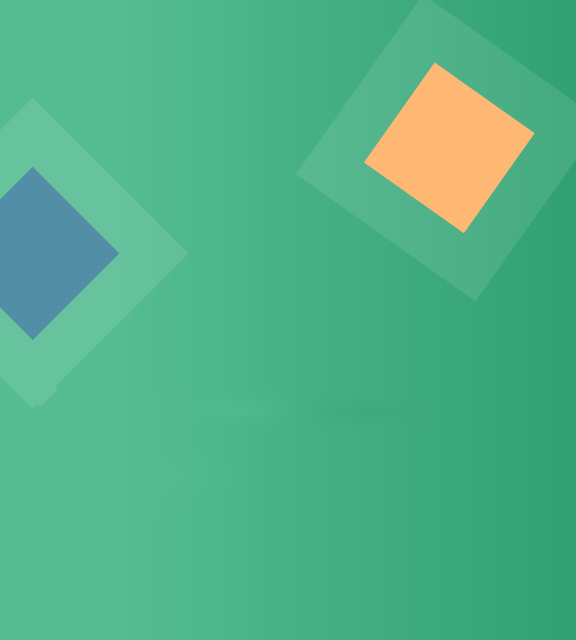
A Shadertoy shader for this background:

```glsl
#define LIGHT_GREEN vec3(0.335, 0.737, 0.572)
#define DEEP_GREEN  vec3(0.190, 0.630, 0.450)
#define ORANGE      vec3(1.000, 0.720, 0.450)
#define BLUE        vec3(0.320, 0.560, 0.650)
#define VEIL_ALPHA  0.10
#define CORE_HALF   0.0957
#define VEIL_HALF   0.1720
#define BLUE_CENTER   vec2(0.051, 0.604)
#define ORANGE_CENTER vec2(0.702, 0.769)
#define BLUE_ANGLE    0.7854
#define ORANGE_ANGLE  -0.616
#define SMUDGE_GAIN   0.016

// Offset from a center, expressed in axes turned by an angle
vec2 localFrame(vec2 p, vec2 center, float angle) {
    vec2 axis = vec2(cos(angle), sin(angle));
    vec2 q = p - center;
    return vec2(dot(q, axis), dot(q, vec2(-axis.y, axis.x)));
}

float boxDistance(vec2 q, vec2 halfSize) {
    vec2 d = abs(q) - halfSize;
    return length(max(d, 0.0)) + min(max(d.x, d.y), 0.0);
}

// Antialiased coverage of a signed distance
float coverage(float dist) {
    return clamp(0.5 - dist * iResolution.y, 0.0, 1.0);
}

float softSpot(vec2 p, vec2 center, vec2 radius) {
    vec2 q = (p - center) / radius;
    return exp(-2.0 * dot(q, q));
}

void mainImage(out vec4 fragColor, in vec2 fragCoord) {
    vec2 p = fragCoord / iResolution.y;
    float across = fragCoord.x / iResolution.x;

    // Horizontal green gradient, flat near the left side
    vec3 color = mix(LIGHT_GREEN, DEEP_GREEN, smoothstep(0.0, 0.12, across - 0.14)
                     * clamp((across - 0.2) / 0.8, 0.0, 1.0));

    // Faint light and dark smudges below the middle
    float smudge = softSpot(p, vec2(0.385, 0.360), vec2(0.110, 0.024))
                 - softSpot(p, vec2(0.550, 0.356), vec2(0.110, 0.026))
                 + 0.4 * softSpot(p, vec2(0.300, 0.260), vec2(0.080, 0.050));
    color += SMUDGE_GAIN * smudge;

    // Translucent outer squares; the left one has a small nub on its lower edge
    vec2 blueFrame = localFrame(p, BLUE_CENTER, BLUE_ANGLE);
    vec2 orangeFrame = localFrame(p, ORANGE_CENTER, ORANGE_ANGLE);
    vec2 nubFrame = localFrame(p, vec2(0.073, 0.381), BLUE_ANGLE);
    float leftVeil = min(boxDistance(blueFrame, vec2(VEIL_HALF)),
                         boxDistance(nubFrame, vec2(0.019, 0.005)));
    float rightVeil = boxDistance(orangeFrame, vec2(VEIL_HALF));
    color = mix(color, vec3(1.0), VEIL_ALPHA * coverage(min(leftVeil, rightVeil)));

    // Solid inner squares
    color = mix(color, BLUE, coverage(boxDistance(blueFrame, vec2(CORE_HALF))));
    color = mix(color, ORANGE, coverage(boxDistance(orangeFrame, vec2(CORE_HALF))));

    fragColor = vec4(color, 1.0);
}
```
